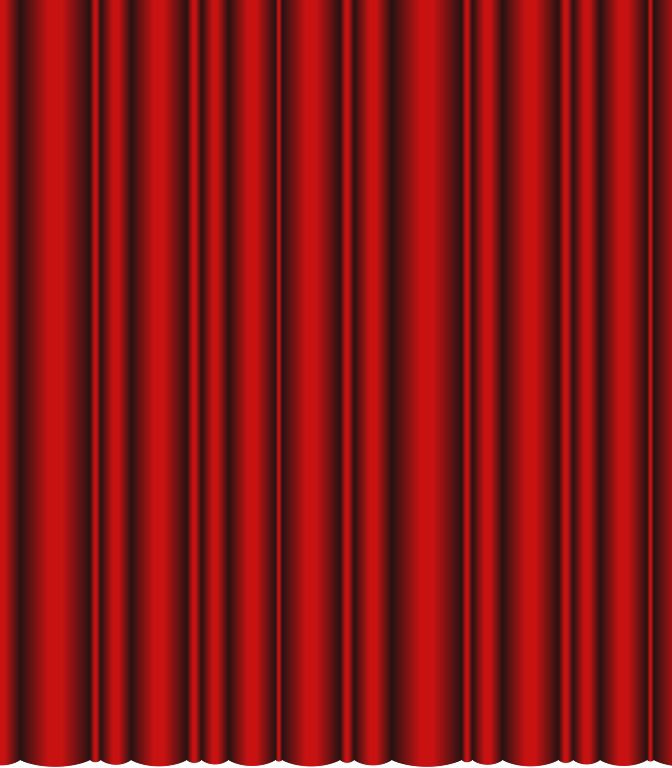
A Shadertoy shader for this texture:

```glsl
// Red stage curtain with folds of uneven width and a scalloped hem.
// A run of eleven folds repeats sideways; each fold is a linear gradient
// from dark creases to a flat bright ridge. Unit: 1/1000 of canvas width.

const int FOLDS = 11;
const float PERIOD = 553.0; // sum of all fold widths
const float foldWidths[FOLDS] = float[FOLDS](
    104.0, 16.0, 45.0, 83.0, 22.0, 40.0, 70.0, 10.0, 86.0, 21.0, 56.0);

// Returns the position across the fold (0..1) and the fold's width.
vec2 findFold(float x) {
    float left = mod(x - 30.0, PERIOD);
    for (int i = 0; i < FOLDS - 1; i++) {
        if (left < foldWidths[i]) return vec2(left / foldWidths[i], foldWidths[i]);
        left -= foldWidths[i];
    }
    return vec2(left / foldWidths[FOLDS - 1], foldWidths[FOLDS - 1]);
}

// Cloth colour: crease, linear ramp, flat ridge, linear ramp, crease.
vec3 shadeFold(float across) {
    const vec3 crease = vec3(0.165, 0.07, 0.07);
    const vec3 ridge = vec3(0.785, 0.07, 0.07);
    float fromCentre = abs(across - 0.5);
    return mix(ridge, crease, clamp((fromCentre - 0.09) / 0.4, 0.0, 1.0));
}

// Height of the hem; wider folds sag lower.
float hemHeight(vec2 fold) {
    float s = 2.0 * fold.x - 1.0;
    float sag = 11.3 * (1.0 - exp(-fold.y / 45.0));
    return 11.9 - sag * pow(1.0 - s * s, 0.85);
}

void mainImage(out vec4 fragColor, in vec2 fragCoord) {
    float pixel = 1000.0 / iResolution.x;
    vec2 p = fragCoord * pixel;

    // Average neighbouring samples to smooth the narrow folds
    vec3 cloth = vec3(0.0);
    for (int i = 0; i < 4; i++) {
        float x = p.x + (float(i) - 1.5) * 0.25 * pixel;
        cloth += 0.25 * shadeFold(findFold(x).x);
    }

    // Cut the hem against white
    float hem = hemHeight(findFold(p.x));
    float cover = smoothstep(-0.6 * pixel, 0.6 * pixel, p.y - hem);
    fragColor = vec4(mix(vec3(1.0), cloth, cover), 1.0);
}
```
